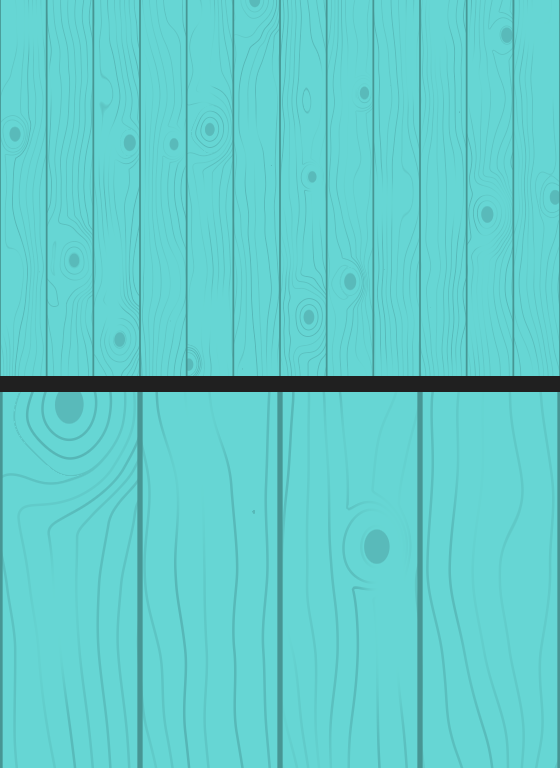
Top, the full canvas; bottom, a detail of the centre.
A WebGL 1 fragment shader for this texture:

```glsl
precision highp float;

uniform vec2 u_resolution;

// Lengths are in plank widths.
const float PLANKS = 12.0;
const float SEAM_HALF = 0.019;
const float LINE_HALF = 0.009;
const float GRAIN_DENSITY = 7.0;
const float GRAIN_WARP = 3.6;
const float GRAIN_JITTER = 0.7;
const float KNOT_SPACING = 4.03;
const float KNOT_STRETCH = 1.35;
const float EYE_RADIUS = 0.37;
const float EYE_SHARE = 0.36;
const float BARE_SHARE = 0.28;
const float RING_DENSITY = 1.5;
const float CORE_RADIUS = 0.11;

const vec3 PAINT = vec3(0.40, 0.84, 0.83);
const vec3 GRAIN = vec3(0.335, 0.71, 0.71);
const vec3 CORE = vec3(0.35, 0.73, 0.73);
const vec3 SEAM = vec3(0.28, 0.59, 0.58);

float hash(vec2 p) {
  vec3 q = fract(p.xyx * 0.1031);
  q += dot(q, q.yzx + 33.33);
  return fract((q.x + q.y) * q.z);
}

float noise(vec2 p) {
  vec2 cell = floor(p);
  vec2 t = fract(p);
  t = t * t * (3.0 - 2.0 * t);
  float low = mix(hash(cell), hash(cell + vec2(1.0, 0.0)), t.x);
  float high = mix(hash(cell + vec2(0.0, 1.0)), hash(cell + 1.0), t.x);
  return mix(low, high, t.y);
}

float coverage(float distanceToEdge, float pixel) {
  return clamp(0.5 - distanceToEdge / pixel, 0.0, 1.0);
}

// Nearest knot: centre in xy, ring radius in z, core radius in w.
vec4 knotNear(vec2 p, float plank) {
  float shift = hash(vec2(plank, 71.0)) * KNOT_SPACING;
  float slot = floor((p.y + shift) / KNOT_SPACING);
  vec2 seed = vec2(plank * 5.0 + 3.0, slot * 7.0 + 11.0);
  float kind = hash(seed);
  float isEye = step(kind, EYE_SHARE);
  float present = step(kind, 1.0 - BARE_SHARE);
  float across = mix(hash(seed + 1.7), mix(0.36, 0.62, hash(seed + 2.3)), isEye);
  float along = (slot + 0.5) * KNOT_SPACING - shift + 1.2 * (hash(seed + 4.1) - 0.5);
  float core = CORE_RADIUS * mix(0.8, 1.25, hash(seed + 6.9));
  return vec4(across, along, present * mix(core * 1.6, EYE_RADIUS, isEye), present * core);
}

float knotDistance(vec2 p, vec4 knot) {
  vec2 q = (p - knot.xy) / vec2(1.0, KNOT_STRETCH);
  return length(q) * (0.9 + 0.2 * noise(p * 3.0 + knot.xy * 9.0));
}

// Grain lines are contours that part around a knot and ring its inside.
float grainField(vec2 p, float plank) {
  vec4 knot = knotNear(p, plank);
  float r = knotDistance(p, knot);
  float fade = smoothstep(1.3, 0.8, abs(p.y - knot.y));
  float pull = fade * knot.z * knot.z / max(max(r * r, knot.z * knot.z), 0.0001);
  float flow = p.x - (p.x - knot.x) * pull;
  float rings = min(r - knot.z, 0.0) * RING_DENSITY;

  vec2 seed = vec2(plank * 17.0, plank * 5.0);
  float warp = GRAIN_WARP * noise(vec2(p.x * 2.2, p.y * 0.5) + seed)
             + GRAIN_JITTER * noise(vec2(p.x, p.y * 1.7) + seed + 40.0);
  float outside = smoothstep(knot.z, knot.z * 2.0 + 0.01, r);
  return GRAIN_DENSITY * (flow + rings) + warp * mix(1.0, outside, fade);
}

float grainLines(vec2 p, float plank, float pixel) {
  const float STEP = 0.004;
  float f = grainField(p, plank);
  vec2 slope = vec2(grainField(p + vec2(STEP, 0.0), plank) - f,
                    grainField(p + vec2(0.0, STEP), plank) - f) / STEP;
  float d = abs(fract(f) - 0.5) / max(length(slope), 2.0);

  // Lines differ in strength and fade along their length.
  float strength = mix(0.3, 1.0, hash(vec2(floor(f) + 50.0, plank + 9.0)));
  float wear = noise(vec2(p.x * 2.5, p.y * 0.8) + plank * 13.0 + 20.0);
  return coverage(d - LINE_HALF, pixel) * strength * smoothstep(0.1, 0.5, wear);
}

void main() {
  vec2 board = gl_FragCoord.xy * PLANKS / u_resolution.x;
  float pixel = PLANKS / u_resolution.x;
  float plank = floor(board.x);
  vec2 p = vec2(fract(board.x), board.y);

  vec3 color = mix(PAINT, GRAIN, grainLines(p, plank, pixel));

  // Solid knot hearts
  vec4 knot = knotNear(p, plank);
  float heart = coverage(knotDistance(p, knot) - knot.w, pixel) * step(0.001, knot.w);
  color = mix(color, CORE, heart);

  // Seams between planks
  float seamDistance = min(p.x, 1.0 - p.x);
  color = mix(color, SEAM, coverage(seamDistance - SEAM_HALF, pixel));

  gl_FragColor = vec4(color, 1.0);
}
```
